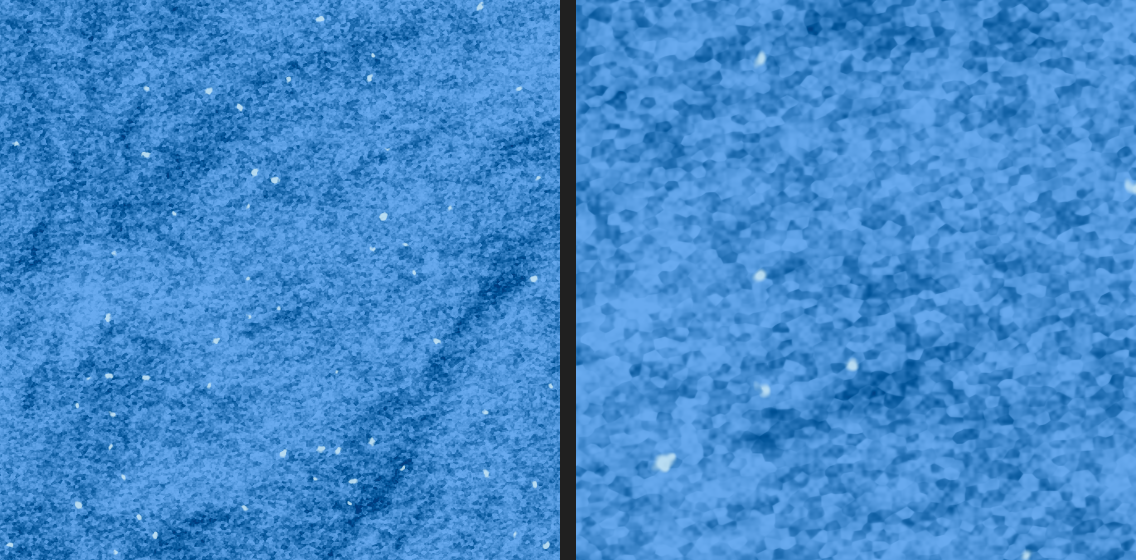
Left: the whole. Right: its middle third, enlarged.
Reproduce this texture procedurally as a WebGL 1 fragment shader.

```glsl
precision highp float;
uniform vec2 u_resolution;

#define GRAIN_SCALE 165.0
#define GRAIN_CONTRAST 3.1
#define FINE_CONTRAST 1.8
#define MOTTLE_CONTRAST 3.2
#define BLOTCH_CONTRAST 4.4
#define BRUSH_CONTRAST 2.3
#define CREASE_DEPTH 1.6
#define SPECK_GRID 17.0
#define SPECK_SHARE 0.17
#define MID_BLUE vec3(0.215, 0.505, 0.775)
#define TONE_STEP vec3(0.100, 0.084, 0.084)
#define SPECK_COLOR vec3(0.76, 0.89, 0.96)

float hash(vec2 p) {
  vec3 q = fract(vec3(p.xyx) * 0.1031);
  q += dot(q, q.yzx + 33.33);
  return fract((q.x + q.y) * q.z);
}

vec2 hash2(vec2 p) {
  return vec2(hash(p), hash(p + 71.7));
}

vec2 rotate(vec2 p, float a) {
  float c = cos(a), s = sin(a);
  return vec2(c * p.x + s * p.y, c * p.y - s * p.x);
}

float noise(vec2 p) {
  vec2 i = floor(p), f = fract(p);
  f = f * f * (3.0 - 2.0 * f);
  vec2 e = vec2(1.0, 0.0);
  return mix(mix(hash(i), hash(i + e), f.x),
             mix(hash(i + e.yx), hash(i + e.xx), f.x), f.y);
}

float fbm(vec2 p) {
  float sum = 0.0, amp = 0.5;
  for (int i = 0; i < 4; i++) {
    sum += amp * noise(p);
    p = rotate(p, 0.6) * 2.03 + 17.3;
    amp *= 0.5;
  }
  return sum / 0.9375;
}

// Soft cellular noise: every grain has its own tone, with blended borders
float grains(vec2 p) {
  vec2 cell = floor(p);
  float tone = 0.0, total = 0.0;
  for (int y = -1; y <= 1; y++) {
    for (int x = -1; x <= 1; x++) {
      vec2 c = cell + vec2(float(x), float(y));
      vec2 d = c + hash2(c) - p;
      float w = exp(-11.0 * dot(d, d)) + 1e-5;
      tone += w * hash(c + 31.1);
      total += w;
    }
  }
  return tone / total;
}

float leftSide(vec2 p) {
  return (1.0 - smoothstep(0.14, 0.36, p.x)) * smoothstep(0.2, 0.45, p.y);
}

float lowerRight(vec2 p) {
  return smoothstep(0.25, 0.5, p.x - p.y);
}

// Direction of the trowel: upright at left, steep at lower right
float strokeAngle(vec2 p) {
  float a = mix(0.42, 1.52, leftSide(p));
  a = mix(a, 0.96, lowerRight(p));
  return mix(a, -0.08, (1.0 - smoothstep(0.1, 0.25, p.y)) * (1.0 - smoothstep(0.3, 0.55, p.x)));
}

// Parallel drag marks
float brushed(vec2 p, float angle) {
  vec2 q = rotate(p, angle);
  q.y += 0.012 * sin(q.x * 11.0 + 1.0);
  return 0.6 * noise(q * vec2(3.0, 27.0)) + 0.4 * noise(q * vec2(7.0, 64.0) + 9.0) - 0.5;
}

// Bent creases on a jittered grid, crisp on one side and soft on the other
float creases(vec2 p) {
  float wobble = (fbm(p * 13.0) - 0.5) * 0.055;
  float dark = 0.0;
  for (int i = 0; i < 16; i++) {
    float k = float(i);
    vec2 site = vec2(mod(k, 4.0), floor(k / 4.0));
    vec2 center = (site + hash2(site + 5.3)) / 4.0;
    vec2 q = rotate(p - center, strokeAngle(center) + (hash(site + 8.6) - 0.5) * 0.3);
    float reach = mix(0.09, 0.27, hash(site + 2.9));
    float d = q.y + wobble + (hash(site + 14.2) - 0.4) * 1.6 * q.x * q.x;
    float width = d > 0.0 ? 0.007 : mix(0.012, 0.036, hash(site + 21.4));
    float taper = 1.0 - smoothstep(0.35, 1.0, abs(q.x) / reach);
    float ink = taper * exp(-d * d / (width * width)) * mix(0.5, 1.0, hash(site + 3.7));
    dark = max(dark, ink);
  }
  return dark;
}

// Sparse, ragged pale chips
float specks(vec2 p) {
  vec2 g = p * SPECK_GRID;
  vec2 cell = floor(g);
  vec2 d = rotate(g - cell - 0.2 - 0.6 * hash2(cell + 40.5), hash(cell) * 3.0);
  d.x *= 0.7;
  float radius = mix(0.04, 0.095, hash(cell + 12.8)) + (noise(p * 230.0) - 0.5) * 0.06;
  float present = step(hash(cell + 63.2), SPECK_SHARE);
  return present * (1.0 - smoothstep(radius - 0.03, radius + 0.03, length(d)));
}

void main() {
  vec2 uv = gl_FragCoord.xy / min(u_resolution.x, u_resolution.y);
  vec2 warped = uv + 0.05 * (vec2(noise(uv * 6.0), noise(uv * 6.0 + 23.0)) - 0.5);

  // Broad clouds, drag marks and creases
  float tone = 0.42 + BLOTCH_CONTRAST * (fbm(rotate(warped, 0.45) * vec2(3.2, 6.0)) - 0.5);
  tone += BRUSH_CONTRAST * leftSide(uv) * brushed(warped, 1.52);
  tone += BRUSH_CONTRAST * lowerRight(uv) * brushed(warped, 0.96);
  tone -= CREASE_DEPTH * creases(uv);

  // Rough surface, from small flakes down to fine grit
  tone += MOTTLE_CONTRAST * (fbm(rotate(warped, 0.15) * vec2(36.0, 62.0)) - 0.5);
  tone += GRAIN_CONTRAST * (grains(rotate(uv, 0.2) * GRAIN_SCALE * vec2(0.85, 1.15)) - 0.5);
  tone += FINE_CONTRAST * (noise(uv * GRAIN_SCALE * 2.1) - 0.5);
  tone -= 0.13 * max(tone, 0.0) * max(tone, 0.0);

  vec3 color = MID_BLUE + TONE_STEP * clamp(tone, -3.2, 3.0);
  color = mix(color, SPECK_COLOR, 0.9 * specks(uv));
  gl_FragColor = vec4(clamp(color, 0.0, 1.0), 1.0);
}
```
